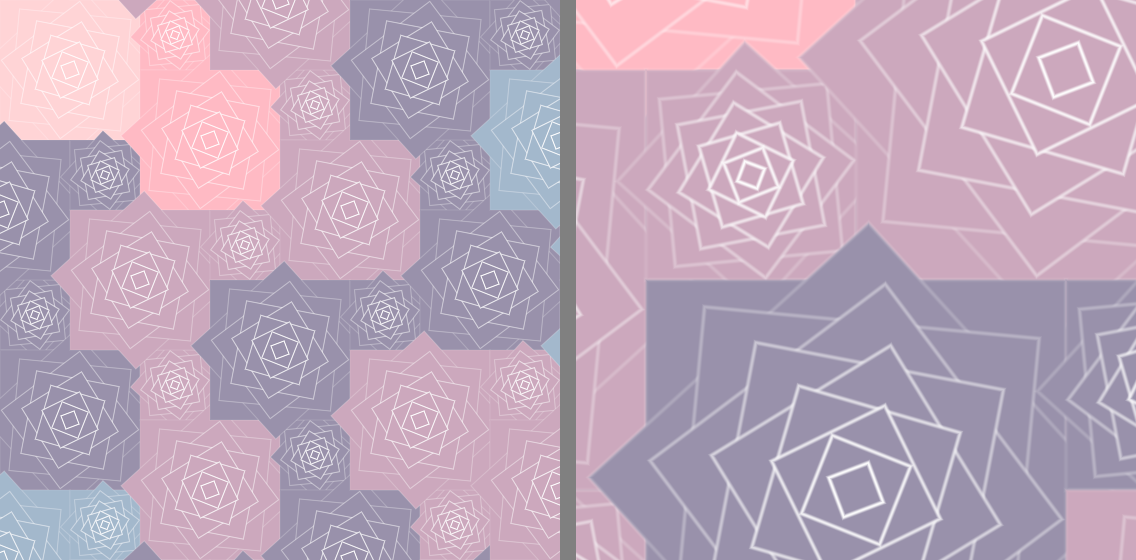
Left: the whole. Right: its middle third, enlarged.
Reproduce this pattern procedurally as a three.js fragment shader.

```glsl
// Pastel rosettes on a tiling of large and small squares. Each rosette is
// a stack of ten shrinking, turning squares with white outlines; columns
// are painted from left to right so that outer petals overlap neighbours.
varying vec2 vUv;

const vec3 PEACH = vec3(1.00, 0.83, 0.84);
const vec3 PINK = vec3(1.00, 0.73, 0.77);
const vec3 MAUVE = vec3(0.80, 0.66, 0.74);
const vec3 PURPLE = vec3(0.60, 0.57, 0.67);
const vec3 BLUE = vec3(0.64, 0.72, 0.80);

// Colour zones over the canvas, sampled once per tile at its centre
vec3 tileColor(vec2 c) {
  float warm = length((c - 1.0) * vec2(1.0, 2.0));
  if (warm < 1.0) return PEACH;
  if (warm < 2.95) return PINK;

  float cool = min(distance(c, vec2(9.0, 3.5)), distance(c, vec2(0.0, 8.0)));
  if (cool < 1.95) return BLUE;

  // A winding mauve band, ending near the bottom, and a round mauve patch
  float bandX = 3.5 + 1.3 * cos((c.y - 1.8) * 0.85);
  float band = abs(c.x - bandX) + max(c.y - 7.4, 0.0);
  float patchDist = distance(c, vec2(7.0, 6.5));
  return band < 1.2 || patchDist < 1.8 ? MAUVE : PURPLE;
}

// Paints one rosette of the given half size around the origin of q
vec3 paintRosette(vec3 color, vec3 fill, vec2 q, float size) {
  float c = cos(0.8325), s = sin(0.8325);
  mat2 turn = mat2(c, -s, s, c);
  for (int i = 0; i < 10; i++) {
    float n = float(i);
    float d = max(abs(q.x), abs(q.y)) - size * (1.0 - 0.1 * n);
    color = mix(color, fill, 1.0 - smoothstep(-0.008, 0.008, d));
    float outline = 1.0 - smoothstep(0.0, 0.016, abs(d));
    color = mix(color, vec3(1.0), outline * (0.1 + 0.095 * n));
    q = turn * q;
  }
  return color;
}

void main() {
  // Eight units across, measured from the upper left
  vec2 p = vec2(vUv.x, 1.0 - vUv.y) * 8.0;
  vec3 color = mix(MAUVE, PURPLE, 0.5);

  for (int i = -1; i <= 1; i++) {
    float column = floor(p.x * 0.5) + float(i);
    // Each column repeats two large and two small tiles every five units
    for (int k = 0; k < 4; k++) {
      float isSmall = mod(float(k), 2.0);
      float isOdd = floor(float(k) * 0.5);
      vec2 anchor = column * vec2(2.0, 1.0) + vec2(1.0)
                  + isOdd * vec2(-1.0, 2.0) + isSmall * vec2(1.5, -0.5);
      vec2 q = p - anchor;
      q.y = mod(q.y + 2.5, 5.0) - 2.5;

      float size = 1.0 - 0.5 * isSmall;
      if (max(abs(q.x), abs(q.y)) > 1.35 * size) continue;
      vec3 fill = tileColor(p - q);
      // Small rosettes turn the other way
      q.x *= 1.0 - 2.0 * isSmall;
      color = paintRosette(color, fill, q, size);
    }
  }
  gl_FragColor = vec4(color, 1.0);
}
```
